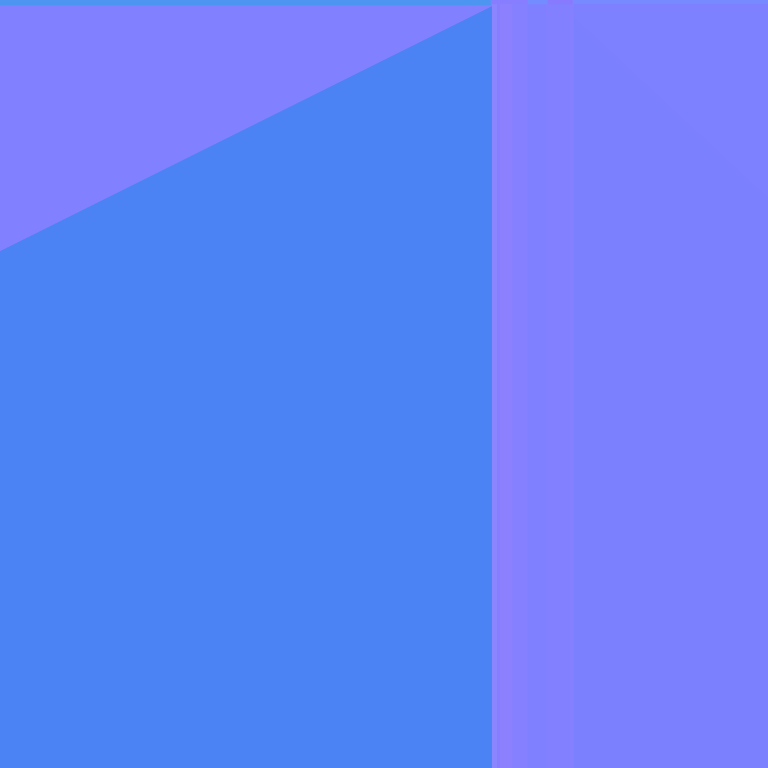
A WebGL 1 fragment shader for this texture map:

```glsl
precision highp float;
uniform vec2 u_resolution;

// Smooth step up across an edge, about one pixel wide
float above(float edge, float value) {
    float halfPixel = 0.5 / u_resolution.y;
    return smoothstep(edge - halfPixel, edge + halfPixel, value);
}

// Left panel: blue field below a slanted violet corner
vec3 leftPanel(vec2 uv) {
    vec3 blue = vec3(0.30, 0.514, 0.957);
    vec3 violet = vec3(0.505, 0.502, 1.0);
    float slope = 0.498;
    float distanceToSlant = (uv.y - 0.673 - slope * uv.x) / sqrt(1.0 + slope * slope);
    return mix(blue, violet, above(0.0, distanceToSlant));
}

// Right panel: narrow bevel bands, then a nearly flat field
vec3 rightPanel(vec2 uv) {
    vec3 color = vec3(0.545, 0.525, 1.0);
    color = mix(color, vec3(0.525, 0.49, 1.0), above(0.647, uv.x));
    color = mix(color, vec3(0.55, 0.502, 1.0), above(0.651, uv.x));
    color = mix(color, vec3(0.52, 0.502, 1.0), above(0.667, uv.x));
    color = mix(color, vec3(0.497, 0.502, 1.0), above(0.687, uv.x));
    color = mix(color, vec3(0.508, 0.502, 1.0), above(0.711, uv.x));
    color = mix(color, vec3(0.52, 0.502, 1.0), above(0.742, uv.x));

    // Faint diagonal crease in the flat field
    float crease = smoothstep(-0.01, 0.01, uv.y - 0.967 + 0.93 * (uv.x - 0.755));
    vec3 field = mix(vec3(0.482, 0.502, 1.0), vec3(0.49, 0.502, 1.0), crease);
    return mix(color, field, above(0.747, uv.x));
}

// Thin rim along the top, broken into segments
vec3 topRim(float x) {
    vec3 color = vec3(0.30, 0.59, 0.95);
    color = mix(color, vec3(0.53, 0.49, 1.0), above(0.639, x));
    color = mix(color, vec3(0.45, 0.55, 1.0), above(0.687, x));
    color = mix(color, vec3(0.53, 0.48, 1.0), above(0.713, x));
    return mix(color, vec3(0.47, 0.54, 1.0), above(0.746, x));
}

void main() {
    vec2 uv = gl_FragCoord.xy / u_resolution;
    float panelEdge = above(0.6406, uv.x);
    vec3 color = mix(leftPanel(uv), rightPanel(uv), panelEdge);
    float rimEdge = mix(0.993, 0.9945, panelEdge);
    color = mix(color, topRim(uv.x), above(rimEdge, uv.y));
    gl_FragColor = vec4(color, 1.0);
}
```
